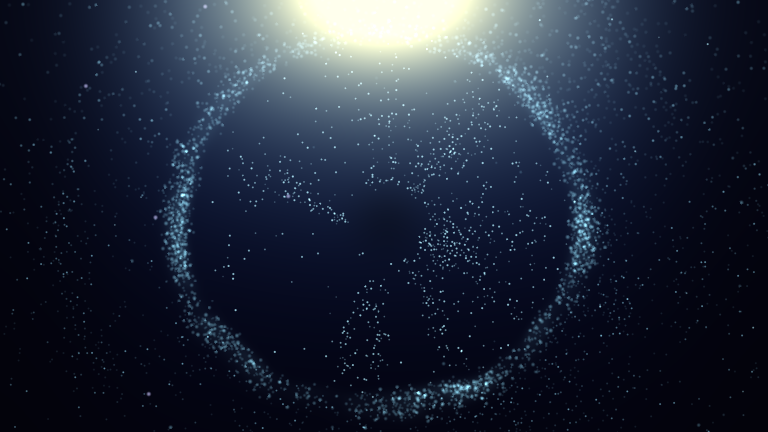
Write a WebGL 1 fragment shader that draws this background.

```glsl
precision highp float;
uniform vec2 u_resolution;

const vec2 LIGHT_CENTRE = vec2(0.0, 1.03);
const float LIGHT_STRETCH = 1.5;
const vec3 LIGHT_GAIN = vec3(2.55, 2.20, 1.36);
const vec3 LIGHT_FADE = vec3(7.0, 5.8, 3.8);
const vec3 LIGHT_CAP = vec3(1.0, 1.0, 0.89);
const vec3 NIGHT = vec3(0.010, 0.009, 0.038);
const float SIDE_SHADE = 0.65;
const vec3 DUST_COLOUR = vec3(0.50, 0.76, 0.84);
const vec3 SPARK_COLOUR = vec3(0.66, 0.90, 0.94);
const vec3 ORB_COLOUR = vec3(0.72, 0.70, 0.90);
const vec2 RING_CENTRE = vec2(-0.010, 0.49);
const vec2 RING_RADII = vec2(0.457, 0.425);
const vec2 HUB = vec2(0.007, 0.486);
const float HUB_RADIUS = 0.080;
const int RING_LAYERS = 7;
const int SPRAY_LAYERS = 3;
const int SCATTER_LAYERS = 4;

vec3 hash3(vec2 p) {
  vec3 q = fract(p.xyx * vec3(0.1031, 0.1030, 0.0973));
  q += dot(q, q.yxz + 33.33);
  return fract((q.xxy + q.yzz) * q.zyx);
}

float noise(vec2 p) {
  vec2 cell = floor(p), f = fract(p);
  f = f * f * (3.0 - 2.0 * f);
  float low = mix(hash3(cell).x, hash3(cell + vec2(1.0, 0.0)).x, f.x);
  float high = mix(hash3(cell + vec2(0.0, 1.0)).x, hash3(cell + 1.0).x, f.x);
  return mix(low, high, f.y);
}

// Smooth bump around one direction
float lobe(float angle, float direction, float sharpness) {
  return exp(-sharpness * (1.0 - cos(angle - direction)));
}

// Jittered point of a turned grid: xy centre, z chance, w size
vec4 speck(vec2 p, float cells, float seed) {
  vec2 axis = normalize(vec2(1.0, seed));
  mat2 turn = mat2(axis.x, axis.y, -axis.y, axis.x);
  vec2 cell = floor(turn * p * cells);
  vec3 h = hash3(cell + seed * 37.0);
  vec2 centre = (cell + 0.22 + 0.56 * h.xy) * turn / cells;
  return vec4(centre, h.z, fract((h.x + h.y) * 17.3));
}

float disc(vec2 p, vec2 centre, float radius, float blur) {
  return 1.0 - smoothstep(radius - blur, radius + blur, distance(p, centre));
}

float ringDensity(vec2 p) {
  vec2 q = (p - RING_CENTRE) / RING_RADII;
  float a = atan(q.y, q.x);
  float e = length(q) - 1.0 + 0.08 * (noise(p * 9.0) - 0.5);
  float width = e > 0.0 ? 0.075 : 0.04;
  float weight = 0.2 + 1.0 * lobe(a, 0.14, 18.0) + 0.8 * lobe(a, 0.78, 20.0)
    + 0.8 * lobe(a, 3.2, 18.0) + 0.95 * lobe(a, -1.2, 45.0)
    + 0.3 * lobe(a, -2.35, 12.0) + 0.25 * lobe(a, 2.3, 9.0) + 0.3 * lobe(a, -0.5, 9.0);
  return weight * exp(-e * e / (width * width)) * (0.35 + 0.65 * smoothstep(0.2, 0.75, noise(p * 17.0)));
}

// Arms of sparks thrown outwards from the hub
float sprayDensity(vec2 p) {
  vec2 q = p - HUB;
  float r = length(q), a = atan(q.y, q.x) + 0.16 * (noise(p * 13.0) - 0.5);
  float reach = r - HUB_RADIUS;
  float arms = 0.9 * lobe(a, 3.08 - min(2.0 * reach, 0.32), 110.0) * exp(-8.0 * reach)
    + 0.8 * lobe(a, 0.85, 70.0) * exp(-7.0 * reach)
    + 0.3 * lobe(a, 1.6, 18.0) * exp(-8.0 * reach)
    + 0.9 * lobe(a, -0.48, 45.0) * exp(-11.0 * reach)
    + 0.25 * lobe(a, 0.0, 4.0) * exp(-6.0 * reach)
    + 0.4 * lobe(a, -1.08, 200.0) * exp(-5.0 * reach)
    + 0.5 * (lobe(a, -1.63, 400.0) + lobe(a, -1.84, 400.0)) * smoothstep(0.12, 0.16, r) * exp(-4.0 * reach);
  return (arms + 0.013) * smoothstep(0.0, 0.02, reach) * (1.0 - smoothstep(0.36, 0.46, r));
}

// Loose dust outside the ring, with a faint outer arc
float scatterDensity(vec2 p) {
  vec2 q = (p - RING_CENTRE) / RING_RADII;
  float e = length(q) - 1.0, a = atan(q.y, q.x);
  float side = 0.6 + 0.3 * cos(a) + 0.25 * lobe(a, -2.6, 4.0);
  float arc = 0.16 * exp(-pow((e - 0.62) / 0.07, 2.0));
  float cloud = 0.5 * exp(-2.2 * max(e, 0.0)) * side;
  return smoothstep(-0.05, 0.1, e) * (cloud + arc) * (0.2 + 1.1 * noise(p * 7.0));
}

void main() {
  vec2 p = (gl_FragCoord.xy - vec2(0.5 * u_resolution.x, 0.0)) / u_resolution.y;
  float pixel = 0.75 / u_resolution.y;

  // Overhead light sinking into dark water, shaded at the sides
  float d = length((p - LIGHT_CENTRE) / vec2(LIGHT_STRETCH, 1.0));
  vec3 colour = min(LIGHT_GAIN * exp(-LIGHT_FADE * d), LIGHT_CAP);
  colour *= 1.0 - SIDE_SHADE * smoothstep(0.4, 0.9, abs(p.x));
  colour += NIGHT;
  colour *= 1.0 - 0.25 * exp(-pow(length(p - HUB) / HUB_RADIUS, 2.0));

  // Soft ring dust over a thin haze
  float dust = 0.2 * ringDensity(p);
  for (int i = 0; i < RING_LAYERS; i++) {
    float layer = float(i);
    vec4 s = speck(p, 55.0 + 7.0 * layer, 0.2 + 0.43 * layer);
    float radius = mix(0.0020, 0.0038, s.w);
    float present = step(s.z, 0.8 * ringDensity(s.xy));
    dust += present * mix(0.18, 0.5, s.w * s.w) * disc(p, s.xy, radius, radius * 0.7 + 0.5 * pixel);
  }

  // Loose dust, blurrier toward the light
  for (int i = 0; i < SCATTER_LAYERS; i++) {
    float layer = float(i);
    vec4 s = speck(p, 46.0 + 11.0 * layer, 0.35 + 0.57 * layer);
    float blur = smoothstep(0.4, 1.0, s.y);
    float present = step(s.z, scatterDensity(s.xy));
    float strength = mix(0.12, 0.7, pow(s.w, 3.0)) * mix(1.0, 0.6, blur);
    dust += present * strength * disc(p, s.xy, mix(0.0020, 0.0036, blur), pixel + 0.001 * blur);
  }

  // Crisp sparks around the hub
  float sparks = 0.0;
  for (int i = 0; i < SPRAY_LAYERS; i++) {
    float layer = float(i);
    vec4 s = speck(p, 82.0 + 9.0 * layer, 0.15 + 0.61 * layer);
    float present = step(s.z, sprayDensity(s.xy));
    sparks += present * mix(0.25, 0.85, s.w) * disc(p, s.xy, mix(0.0015, 0.0023, s.w), pixel);
  }

  // A few larger drifting orbs
  vec4 orb = speck(p, 9.0, 0.8);
  float orbs = step(orb.z, 0.03) * disc(p, orb.xy, 0.004, 0.0015 + pixel);

  vec3 glow = DUST_COLOUR * dust + SPARK_COLOUR * sparks + 0.7 * ORB_COLOUR * orbs;
  colour += glow * (1.0 - 0.8 * clamp(colour, 0.0, 1.0));
  gl_FragColor = vec4(clamp(colour, 0.0, 1.0), 1.0);
}
```
